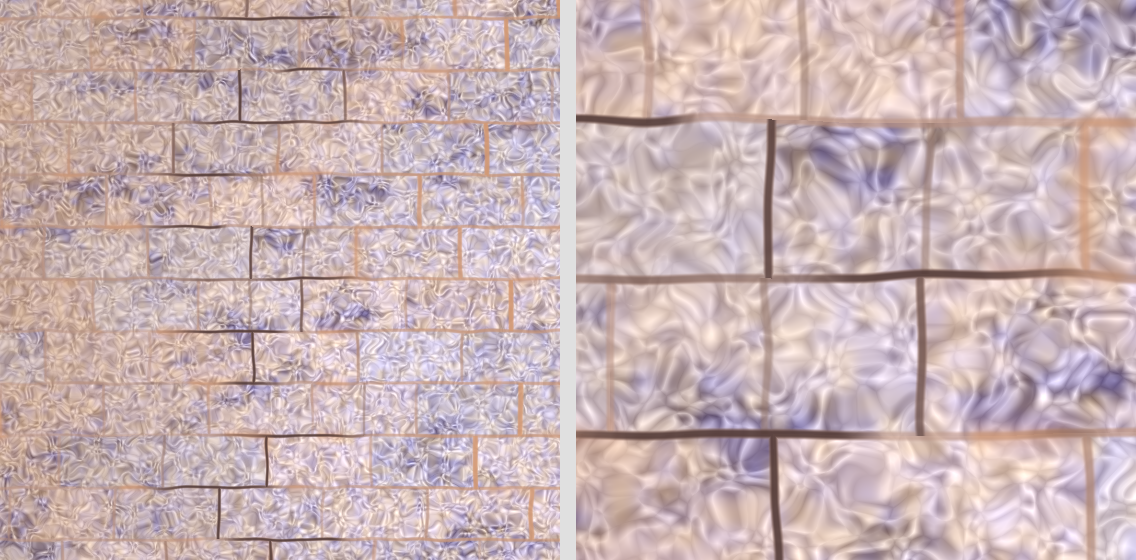
Left, the full canvas; right, a detail of the centre.
Write a Shadertoy shader that draws this texture.

```glsl
// A weathered wall of rough stone blocks in staggered courses. Blocks come from
// distances to drifting joints; curled grain from warped cellular and ridged noise;
// soft noise adds violet stains, rust on the right and dark cracks near the middle.

const vec2  BLOCK = vec2(0.186, 0.0932);    // block size in canvas units
const float FIRST_JOINT = 0.036;            // height of the lowest bed joint
const float GRAIN = 88.0;                   // grain cells across the canvas
const float JOINT_HALF = 0.0026;
const float RUST_HALF = 0.0042;
const float CRACK_HALF = 0.0023;
const float CRACK_CENTER = 0.465;           // cracks gather around this column
const vec3  WARM_STONE  = vec3(0.765, 0.665, 0.630);
const vec3  LIT_STONE   = vec3(0.875, 0.785, 0.765);
const vec3  LILAC_STONE = vec3(0.845, 0.805, 0.885);
const vec3  VIOLET_STAIN = vec3(0.60, 0.55, 0.66);
const vec3  JOINT_COLOR = vec3(0.72, 0.57, 0.51);
const vec3  RUST_COLOR  = vec3(0.84, 0.60, 0.44);
const vec3  CRACK_COLOR = vec3(0.29, 0.20, 0.19);

float hash(vec2 p) {
    vec3 h = fract(p.xyx * vec3(0.1031, 0.1030, 0.0973));
    h += dot(h, h.yzx + 33.33);
    return fract((h.x + h.y) * h.z);
}

float noise(vec2 p) {
    vec2 i = floor(p), f = fract(p);
    f = f * f * (3.0 - 2.0 * f);
    return mix(mix(hash(i), hash(i + vec2(1, 0)), f.x),
               mix(hash(i + vec2(0, 1)), hash(i + 1.0), f.x), f.y);
}

float fbm(vec2 p) {
    return 0.55 * noise(p) + 0.29 * noise(p * 2.1 + 9.0) + 0.16 * noise(p * 4.3 + 23.0);
}

// Gap between the two nearest cell centres: zero on cell borders
float cellGap(vec2 p) {
    vec2 cell = floor(p);
    float nearest = 9.0, second = 9.0;
    for (int y = -1; y <= 1; y++)
    for (int x = -1; x <= 1; x++) {
        vec2 c = cell + vec2(x, y);
        float d = length(c + vec2(hash(c), hash(c + 71.0)) - p);
        second = min(second, max(nearest, d));
        nearest = min(nearest, d);
    }
    return second - nearest;
}

// Curled relief, centred near zero
float grainAt(vec2 p) {
    vec2 q = p * GRAIN;
    q += 1.7 * vec2(noise(q * 0.55), noise(q * 0.55 + 37.0));
    float ridge = 0.33 - abs(2.0 * noise(q * 1.1 + 5.0) - 1.0);
    return ridge + 0.75 * (cellGap(q) - 0.35);
}

// Sideways shift of a course, in blocks: half bond plus a slow drift
float courseShift(float course) {
    float drift = 0.098 - 0.196 * smoothstep(1.0, 5.0, course)
                + 0.462 * smoothstep(5.5, 10.0, course);
    return drift + 0.5 * mod(course + 1.0, 2.0);
}

float stroke(float d, float halfWidth) {
    float soft = max(1.0 / iResolution.y, 0.0013);
    return 1.0 - smoothstep(halfWidth - soft, halfWidth + soft, d);
}

void mainImage(out vec4 fragColor, in vec2 fragCoord) {
    vec2 p = fragCoord / iResolution.y;
    vec2 wall = p + 0.005 * (vec2(noise(p * 24.0), noise(p * 24.0 + 50.0)) - 0.5);

    // Courses, blocks and their nearest joints
    float v = (wall.y - FIRST_JOINT) / BLOCK.y;
    float course = floor(v) + 1.0;
    float u = wall.x / BLOCK.x - courseShift(course);
    vec2 block = vec2(floor(u), course) + 40.0;
    vec2 joint = vec2(floor(u + 0.5), floor(v + 0.5));
    float dSide = abs(u - joint.x) * BLOCK.x;
    float dBed = abs(v - joint.y) * BLOCK.y;
    float sideSeed = hash(vec2(joint.x + 60.0, course + 13.0));

    // Light falls off to the left, top and bottom; lilac fills the lower right
    float glow = 1.0 - smoothstep(0.12, 0.8, length((p - vec2(0.72, 0.46)) * vec2(1.0, 1.1)));
    float lilac = smoothstep(0.45, 1.1, p.x + 0.55 * (1.0 - p.y) + 0.4 * (fbm(p * 5.0) - 0.5));
    vec3 color = mix(WARM_STONE, LIT_STONE, 0.2 + 0.8 * glow);
    color = mix(color, LILAC_STONE, 0.6 * lilac);
    color += 0.05 * (hash(block) - 0.5) + vec3(0.05, 0.0, -0.05) * (hash(block + 19.0) - 0.5);

    // Broad violet stains, displaced from block to block
    float patches = fbm(p * vec2(8.0, 15.0) + 1.3 * hash(block + 7.0));
    float stain = smoothstep(0.5, 0.78, patches);
    color = mix(color, VIOLET_STAIN, 0.55 * stain);

    // Grain and its faint blue and amber fringes
    float contrast = 0.19 + 0.06 * lilac + 0.13 * stain;
    color += contrast * grainAt(p) * vec3(1.0, 1.04, 1.0);
    float fringe = noise(p * 75.0 + 11.0) - 0.5;
    color += fringe * (0.06 + 0.07 * lilac + 0.07 * stain) * vec3(-0.6, -0.35, 1.0);

    // Plain joints, and faint splits through a few blocks
    float wear = 0.35 + 0.5 * noise(p * 13.0 + 80.0);
    float plain = max(stroke(dSide, JOINT_HALF), stroke(dBed, JOINT_HALF));
    color = mix(color, JOINT_COLOR, plain * wear);
    float split = stroke(abs(fract(u) - 0.5) * BLOCK.x, CRACK_HALF);
    color = mix(color, JOINT_COLOR * 0.8, 0.5 * split * step(0.9, hash(block + 31.0)));

    // Rust-filled joints and scattered bleeding
    float rustSide = smoothstep(0.55, 0.85, p.x) * smoothstep(0.2, 0.6, sideSeed);
    float rust = max(stroke(dSide, RUST_HALF) * rustSide, 0.45 * stroke(dBed, JOINT_HALF) * smoothstep(0.5, 0.8, p.x));
    float bleed = smoothstep(0.68, 0.84, noise(p * 17.0 + 120.0)) * exp(-min(dSide, dBed) * 130.0);
    color = mix(color, RUST_COLOR, max(0.8 * rust, 0.6 * bleed));

    // Open cracks tapering along the beds and standing at some sides
    float wander = 0.12 * (noise(vec2(joint.y * 3.7, 4.0)) - 0.5);
    float band = 1.0 - smoothstep(0.09, 0.2, abs(p.x - CRACK_CENTER - wander));
    float bedCrack = band * smoothstep(0.22, 0.5, noise(vec2(p.x * 9.0, joint.y * 7.3 + 90.0)));
    float sideCrack = (1.0 - smoothstep(0.11, 0.2, abs(p.x - CRACK_CENTER))) * smoothstep(0.25, 0.65, sideSeed);
    float crack = max(stroke(dBed, CRACK_HALF) * bedCrack, stroke(dSide, CRACK_HALF) * sideCrack);
    color = mix(color, CRACK_COLOR, 0.82 * crack);

    fragColor = vec4(clamp(color, 0.0, 1.0), 1.0);
}
```
